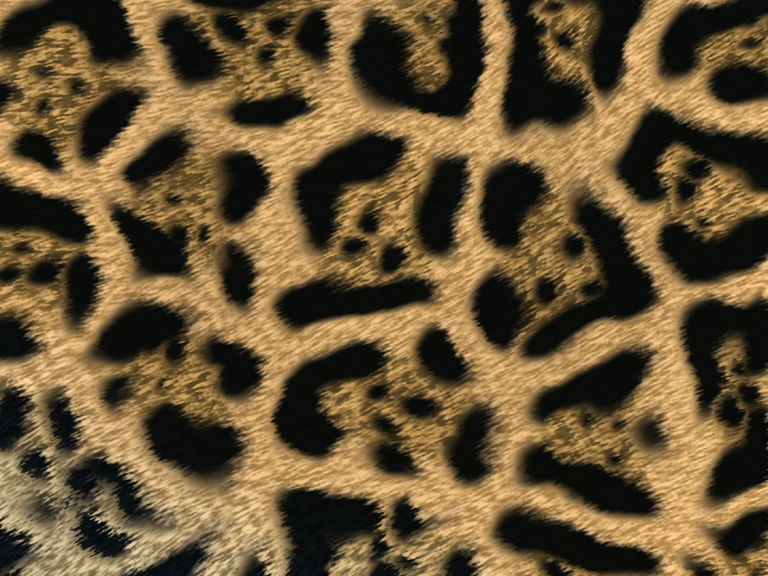
This texture is drawn by a Shadertoy shader. Its source:

```glsl
#define ROSETTES 3.3      // cells per canvas height
#define JITTER 0.68       // scatter of the cell centres
#define RING_MID 0.195    // ring centre line, from the cell border
#define RING_HALF 0.108   // half thickness of the ring
#define SEGMENTS 5.0      // possible gaps in a ring
#define CLOSED 0.36       // share of gaps that stay closed
#define EDGE_SOFT 0.034
#define STRAND_FREQ 270.0
#define STRAND_STEP 0.0022
#define TAU 6.28318

float hash(vec2 p) {
    return fract(sin(dot(p, vec2(127.1, 311.7))) * 43758.5453);
}

vec2 hash2(vec2 p) {
    return vec2(hash(p), hash(p + 37.7));
}

float noise(vec2 p) {
    vec2 i = floor(p), f = fract(p);
    f = f * f * (3.0 - 2.0 * f);
    return mix(mix(hash(i), hash(i + vec2(1, 0)), f.x),
               mix(hash(i + vec2(0, 1)), hash(i + vec2(1, 1)), f.x), f.y);
}

float smin(float a, float b, float k) {
    float h = max(k - abs(a - b), 0.0) / k;
    return min(a, b) - h * h * k * 0.25;
}

float smax(float a, float b, float k) {
    return -smin(-a, -b, k);
}

vec2 cellCentre(vec2 cell) {
    return cell + 0.5 + JITTER * (hash2(cell) - 0.5);
}

// Fur: noise smeared along the lie of the hair
float fur(vec2 p, vec2 lie) {
    float sum = 0.0;
    for (int i = -3; i <= 3; i++)
        sum += noise((p + lie * float(i) * STRAND_STEP) * STRAND_FREQ);
    return clamp((sum / 7.0 - 0.5) * 2.7 + 0.5, 0.0, 1.0);
}

// Rosettes: x = signed distance to the black marks, y = depth inside the cell
vec2 rosettes(vec2 q) {
    vec2 home = floor(q), cell = home, toCentre = vec2(0);
    float nearest = 9.0;
    for (int y = -1; y <= 1; y++)
    for (int x = -1; x <= 1; x++) {
        vec2 c = home + vec2(x, y);
        vec2 d = cellCentre(c) - q;
        if (dot(d, d) < nearest) { nearest = dot(d, d); cell = c; toCentre = d; }
    }

    // rounded distance to the cell border
    float depth = 4.0;
    for (int y = -2; y <= 2; y++)
    for (int x = -2; x <= 2; x++) {
        if (x == 0 && y == 0) continue;
        vec2 d = cellCentre(cell + vec2(x, y)) - q;
        float border = dot(0.5 * (toCentre + d), normalize(d - toCentre));
        depth = smin(depth, border, 0.12);
    }

    // ring cut into rounded blobs by gaps on both sides
    float marks = abs(depth - RING_MID) - RING_HALF + 0.08 * (noise(q * 5.0) - 0.5);
    float turn = (atan(toCentre.y, toCentre.x) / TAU + hash(cell + 5.3)) * SEGMENTS;
    for (float side = 0.0; side < 2.0; side++) {
        float gap = floor(turn) + side;
        float chance = hash(cell + 7.1 * mod(gap, SEGMENTS) + 1.7);
        if (chance < CLOSED) continue;
        float width = mix(0.03, 0.1, fract(chance * 17.0));
        float along = abs(turn - gap) / SEGMENTS * TAU * length(toCentre);
        marks = smax(marks, width - along, 0.13);
    }

    // small spots in the middle
    for (int k = 0; k < 3; k++) {
        vec2 r = hash2(cell + 13.7 * float(k + 1));
        float angle = (float(k) + 0.6 * r.x + hash(cell)) * TAU / 3.0;
        vec2 d = toCentre + mix(0.06, 0.18, r.y) * vec2(cos(angle), sin(angle));
        marks = smin(marks, length(d) - mix(0.02, 0.085, hash(r)), 0.03);
    }
    return vec2(marks, depth);
}

void mainImage(out vec4 fragColor, in vec2 fragCoord) {
    vec2 p = fragCoord / iResolution.y;
    float pale = smoothstep(0.5, 0.05, p.y + 0.45 * p.x + 0.2 * (noise(p * 4.0) - 0.5));

    float lean = mix(0.4, 0.9, pale) + 0.7 * (noise(p * 2.0) - 0.5);
    vec2 lie = vec2(cos(lean), sin(lean));
    float hair = fur(p, lie);

    // ragged, gently warped marks
    vec2 q = (p + lie * (hair - 0.5) * mix(0.011, 0.026, pale)) * ROSETTES + vec2(3.3, 7.6);
    q += 0.2 * (vec2(noise(q * 1.9), noise(q * 1.9 + 41.0)) - 0.5);
    q += 0.07 * (vec2(noise(q * 6.0), noise(q * 6.0 + 23.0)) - 0.5);
    vec2 r = rosettes(q);

    // coat: light paths, darker speckled middles
    vec3 path = mix(vec3(0.66, 0.50, 0.28), vec3(0.95, 0.77, 0.52), hair);
    vec3 middle = mix(vec3(0.45, 0.34, 0.16), vec3(0.84, 0.66, 0.39), hair);
    float speckle = smoothstep(0.55, 0.85, noise(q * 19.0) + 0.4 * (0.5 - hair));
    middle = mix(middle, vec3(0.31, 0.25, 0.12), 0.7 * speckle);
    vec3 coat = mix(path, middle, smoothstep(0.1, 0.3, r.y));
    vec3 cream = mix(vec3(0.48, 0.43, 0.31), vec3(0.88, 0.82, 0.67), hair);
    coat = mix(coat, cream, 0.8 * pale);
    coat *= 1.0 + 0.16 * (noise(p * 3.0 + 9.0) - 0.5);

    // black marks with a brown fringe
    vec3 black = mix(vec3(0.035, 0.045, 0.036), vec3(0.04, 0.06, 0.075), pale);
    black += 0.03 * (hair - 0.5) * (0.5 + pale);
    coat *= mix(0.78, 1.0, smoothstep(0.0, 0.07, r.x));
    vec3 col = mix(black, coat, smoothstep(-EDGE_SOFT, EDGE_SOFT, r.x));

    fragColor = vec4(col, 1.0);
}
```
